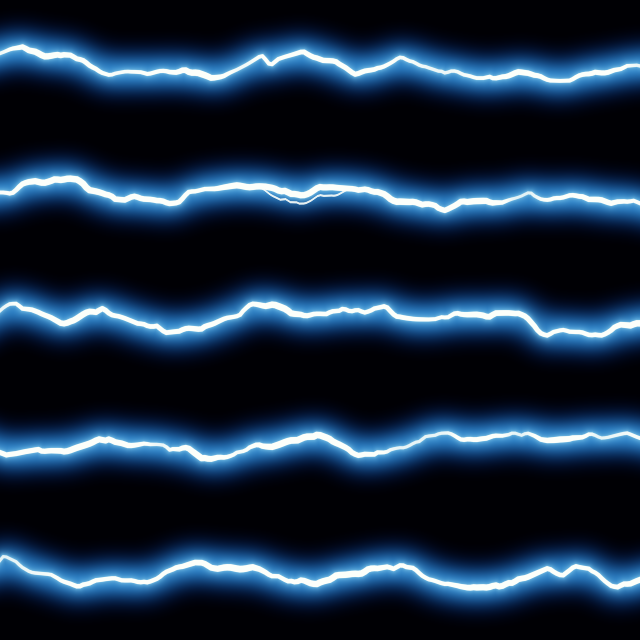
Reproduce this pattern procedurally as a three.js fragment shader.

```glsl
varying vec2 vUv;

const float ROWS = 5.0;
const float ROW_STEP = 0.1985;
const float SAMPLE_STEP = 0.005;
const float GLOW_RADIUS = 0.033;
const vec3 BACKGROUND = vec3(0.0, 0.0, 0.015);
const vec3 GLOW_BLUE = vec3(0.17, 0.50, 0.76);
const vec3 HALO_BLUE = vec3(0.48, 0.76, 0.90);
const vec3 CORE_WHITE = vec3(0.99, 1.0, 0.98);

float hash(vec2 p) {
  return fract(sin(dot(p, vec2(12.9898, 78.233))) * 43758.5453);
}

float smoothNoise(float x, float seed) {
  float cell = floor(x);
  float t = smoothstep(0.0, 1.0, x - cell);
  return mix(hash(vec2(cell, seed)), hash(vec2(cell + 1.0, seed)), t);
}

// One unevenly spaced corner of a zigzag
vec2 knot(float cell, float seed) {
  return vec2(cell + 0.7 * hash(vec2(cell, seed + 7.3)), hash(vec2(cell, seed)) - 0.5);
}

float zigzag(float x, float seed) {
  float cell = floor(x);
  vec2 middle = knot(cell, seed);
  float side = x < middle.x ? -1.0 : 1.0;
  vec2 other = knot(cell + side, seed);
  return mix(middle.y, other.y, (x - middle.x) / (other.x - middle.x));
}

// Large bends, kinks and fine roughness
float boltHeight(float x, float seed) {
  return 0.046 * zigzag(x * 13.0, seed)
       + 0.019 * zigzag(x * 31.0, seed + 3.1)
       + 0.005 * zigzag(x * 95.0, seed + 5.7);
}

float segmentDistance(vec2 p, vec2 a, vec2 b) {
  vec2 ab = b - a;
  return length(p - a - ab * clamp(dot(p - a, ab) / dot(ab, ab), 0.0, 1.0));
}

// x: distance to the bolt, y: blurred light around it
vec2 traceBolt(vec2 p, float seed) {
  float start = floor(p.x / SAMPLE_STEP);
  float nearest = 1.0;
  float light = 0.0;
  float x = (start - 14.0) * SAMPLE_STEP;
  vec2 a = vec2(x, boltHeight(x, seed));
  for (int i = -13; i <= 15; i++) {
    x = (start + float(i)) * SAMPLE_STEP;
    vec2 b = vec2(x, boltHeight(x, seed));
    nearest = min(nearest, segmentDistance(p, a, b));
    vec2 offset = (p - 0.5 * (a + b)) / GLOW_RADIUS;
    light += exp(-dot(offset, offset));
    a = b;
  }
  return vec2(nearest, light * SAMPLE_STEP / (GLOW_RADIUS * 1.7725));
}

float strokeMask(float d, float halfWidth) {
  return 1.0 - smoothstep(halfWidth - 0.001, halfWidth + 0.001, d);
}

// Thin second strand sagging below part of the bolt
float forkMask(vec2 p, float seed) {
  float span = smoothstep(0.40, 0.43, p.x) * (1.0 - smoothstep(0.52, 0.55, p.x));
  float d = abs(p.y - boltHeight(p.x, seed) + 0.013 * span);
  return strokeMask(d, 0.0017) * step(0.05, span);
}

void main() {
  float row = clamp(floor((vUv.y - 0.5) / ROW_STEP + 0.5 * ROWS), 0.0, ROWS - 1.0);
  float seed = row * 17.0 + 2.0;
  vec2 p = vec2(vUv.x, vUv.y - 0.5 - (row - 0.5 * (ROWS - 1.0)) * ROW_STEP);
  vec2 bolt = traceBolt(p, seed);

  // Width and strength change along each bolt
  float power = smoothNoise(p.x * 16.0, seed + 9.0);
  float halfWidth = mix(0.0022, 0.0054, power);
  float strength = mix(0.82, 1.0, smoothstep(0.0, 0.3, power));

  // Outer glow shifts from navy to azure
  float light = clamp(bolt.y * 1.06 - 0.015, 0.0, 1.0);
  vec3 color = BACKGROUND + GLOW_BLUE * pow(vec3(light), vec3(1.8, 1.3, 1.0));

  // Inner halo and white core
  float halo = exp(-max(bolt.x - halfWidth, 0.0) / 0.0042);
  color = mix(color, HALO_BLUE, 0.8 * halo);
  color = mix(color, CORE_WHITE, strength * strokeMask(bolt.x, halfWidth));

  if (row == 3.0) color = mix(color, CORE_WHITE, 0.9 * forkMask(p, seed));

  gl_FragColor = vec4(color, 1.0);
}
```
